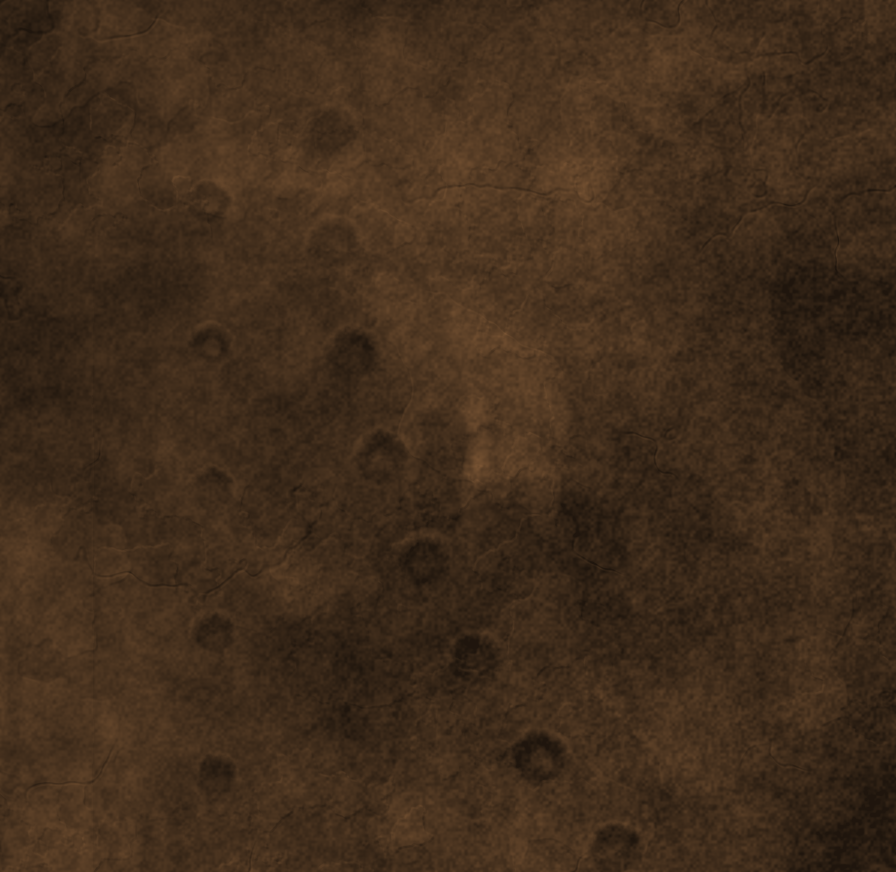
Give the GLSL for this texture, as a WebGL 2 fragment shader.

```glsl
#version 300 es
precision highp float;
// Aged dark brown metal wall: layered noise for stains, peeled paint and grain,
// two lines of worn rivets (one straight, one curving away), cracks and streaks.
// All parts add to a single tone, which is tinted brown at the end.
uniform vec2 u_resolution;
out vec4 fragColor;

const vec3 TINT = vec3(1.0, 0.695, 0.425);
const float BASE_TONE = 0.253;
const float STAIN_AMOUNT = 0.15;
const float MOTTLE_AMOUNT = 0.12;
const float PITTING_AMOUNT = 0.085;
const float GRAIN_AMOUNT = 0.088;
const float PEEL_AMOUNT = 0.026;
const float FLAKE_AMOUNT = 0.045;
const float CRACK_AMOUNT = 0.055;
const float STREAK_AMOUNT = 0.050;
const float RIVET_RADIUS = 0.034;
const float RIVET_DEPTH = 0.080;
const vec2 LIGHT_STEP = vec2(-0.0016, 0.0024);

float hash(vec2 p) {
    vec3 q = fract(vec3(p.xyx) * 0.1031);
    q += dot(q, q.yzx + 33.33);
    return fract((q.x + q.y) * q.z);
}

float noise(vec2 p) {
    vec2 i = floor(p), f = fract(p);
    f = f * f * (3.0 - 2.0 * f);
    return mix(mix(hash(i), hash(i + vec2(1, 0)), f.x),
               mix(hash(i + vec2(0, 1)), hash(i + vec2(1, 1)), f.x), f.y);
}

float fbm(vec2 p) {
    float sum = 0.0, gain = 0.516;
    for (int i = 0; i < 5; i++) {
        sum += gain * noise(p);
        p = mat2(1.6, 1.2, -1.2, 1.6) * p + 17.3;
        gain *= 0.5;
    }
    return sum;
}

float blob(vec2 p, vec2 centre, vec2 size) {
    vec2 q = (p - centre) / size;
    return exp(-dot(q, q));
}

// Soft-edged bar with rounded ends
float slab(vec2 p, vec2 centre, vec2 halfSize, float soft) {
    float corner = 0.85 * min(halfSize.x, halfSize.y);
    vec2 q = abs(p - centre) - halfSize + corner;
    float d = length(max(q, 0.0)) + min(max(q.x, q.y), 0.0) - corner;
    return 1.0 - smoothstep(-soft, soft, d);
}

// Broad light and dark areas of the wall
float broadLight(vec2 p) {
    float t = 0.075 * blob(p, vec2(0.57, 0.78), vec2(0.23, 0.19));
    t += 0.045 * blob(p, vec2(0.18, 0.20), vec2(0.13, 0.22));
    t += 0.025 * blob(p, vec2(0.55, 0.50), vec2(0.13, 0.10));
    t -= 0.045 * blob(p, vec2(0.38, 1.00), vec2(0.22, 0.09));
    t -= 0.065 * blob(p, vec2(0.41, 0.23), vec2(0.13, 0.07));
    t -= 0.040 * blob(p, vec2(0.80, 0.33), vec2(0.15, 0.11));
    t -= 0.060 * blob(p, vec2(1.02, 0.07), vec2(0.17, 0.17));
    t -= 0.040 * blob(p, vec2(0.00, 0.59), vec2(0.14, 0.09));
    t -= 0.035 * blob(p, vec2(1.03, 0.64), vec2(0.13, 0.22));
    return t;
}

float plaster(vec2 p) {
    return blob(p, vec2(0.58, 0.79), vec2(0.24, 0.18));
}

float peel(vec2 p) {
    return smoothstep(0.555, 0.575, fbm(p * 6.0 + 4.7) + 0.06 * plaster(p));
}

float flakes(vec2 p) {
    return smoothstep(0.47, 0.53, fbm(p * 23.0 + 60.0));
}

float crack(vec2 p) {
    float line = 1.0 - smoothstep(0.0, 0.009, abs(fbm(p * 4.5 + 31.0) - 0.5));
    return line * smoothstep(0.52, 0.68, noise(p * 8.0 + 9.0));
}

// Worn rivet: dark dish, paler boss and a rim lit from above
float rivet(vec2 p, vec2 centre, float radius, float seed) {
    vec2 q = (p - centre) / radius;
    float d = length(q) + 0.30 * (fbm(q * 2.6 + seed * 7.0) - 0.5);
    float up = smoothstep(-0.8, 0.9, q.y / (length(q) + 0.01));
    float dish = 1.0 - smoothstep(0.62, 0.98, d);
    float boss = 1.0 - smoothstep(0.24, 0.46, d + 0.08 * (q.y - q.x));
    float rim = exp(-pow((d - 1.03) / 0.11, 2.0));
    float halo = exp(-pow(d / 1.5, 4.0));
    return RIVET_DEPTH * (-dish * (0.60 + 0.40 * up) - 0.15 * halo
        + 0.95 * boss * hash(vec2(seed, 3.0)) + 0.65 * rim * up);
}

void main() {
    vec2 p = gl_FragCoord.xy / u_resolution.y;
    vec2 warp = p + 0.036 * (vec2(fbm(p * 18.0), fbm(p * 18.0 + 50.0)) - 0.5);
    float tone = BASE_TONE + broadLight(p + 2.0 * (warp - p));

    // Stains, mottling and pitting
    tone += STAIN_AMOUNT * (fbm(p * 3.2 + 12.0) - 0.5);
    tone += MOTTLE_AMOUNT * (fbm(p * 15.0 + 3.0) - 0.5);
    tone += PITTING_AMOUNT * (fbm(p * 48.0 + 7.0) - 0.5);

    // Peeled paint and small flakes with lit edges, then cracks
    float layer = peel(p), flake = flakes(p);
    tone += PEEL_AMOUNT * (layer - 0.35 + 1.1 * (layer - peel(p + LIGHT_STEP)));
    float flaking = 0.15 + 0.85 * max(plaster(p), smoothstep(0.5, 0.8, noise(p * 5.0 + 2.0)));
    tone += FLAKE_AMOUNT * flaking * (0.3 * (flake - 0.5) + flake - flakes(p + LIGHT_STEP));
    tone += CRACK_AMOUNT * (0.55 * crack(p + LIGHT_STEP) - crack(p));

    // Vertical streaks and panel seams on the left
    float leftSide = 1.0 - smoothstep(0.24, 0.36, p.x);
    float streak = noise(vec2(p.x * 65.0, p.y * 5.0)) - 0.5;
    tone += STREAK_AMOUNT * streak * (0.2 + 0.8 * leftSide * noise(p * 6.0));
    float seam = mod(warp.x * 0.1 + p.x * 0.9 - 0.107, 0.203);
    tone -= 0.018 * leftSide * exp(-seam * 45.0) * smoothstep(0.25, 0.6, noise(p * 5.0));

    // Worn plate marks near the middle
    tone += 0.032 * slab(warp, vec2(0.590, 0.475), vec2(0.046, 0.024), 0.006);
    tone += 0.035 * slab(warp, vec2(0.545, 0.475), vec2(0.014, 0.065), 0.006);
    tone += 0.035 * slab(warp, vec2(0.622, 0.430), vec2(0.016, 0.046), 0.007);
    tone -= 0.048 * slab(warp, vec2(0.508, 0.463), vec2(0.027, 0.076), 0.005);
    tone += 0.070 * blob(warp, vec2(0.551, 0.461), vec2(0.011, 0.013));

    // Rivets: a curving line of eight and a straight column of six
    for (int i = 0; i < 8; i++) {
        float k = float(i);
        vec2 curve = vec2(0.378 + 0.0067 * k * k, 0.846 - 0.1297 * k + 0.00175 * k * k);
        tone += mix(0.60, 1.1, k / 7.0) * rivet(p, curve, RIVET_RADIUS, k + 1.0);
        if (i < 6) {
            vec2 column = vec2(0.238 + 0.002 * k, 0.931 - 0.1645 * k);
            tone += (i == 0 ? 0.3 : 0.85) * rivet(p, column, RIVET_RADIUS * 0.8, k + 21.0);
        }
    }

    // Fine grain, rougher to the lower right
    float rough = mix(0.70, 1.15, smoothstep(0.2, 1.2, p.x + 0.4 * (1.0 - p.y)));
    float grain = 0.75 * noise(p * 290.0) + 0.6 * noise(p * 150.0 + 8.0) - 0.675;
    float relief = noise(p * 190.0) - noise((p + LIGHT_STEP) * 190.0);
    tone += GRAIN_AMOUNT * rough * (grain + 0.40 * relief);

    fragColor = vec4(TINT * clamp(tone, 0.12, 0.48), 1.0);
}
```
